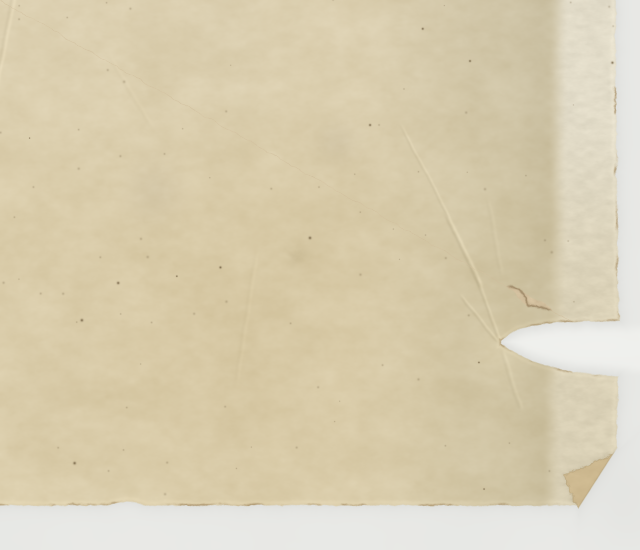
A Shadertoy shader for this texture:

```glsl
float hash(vec2 p) {
    vec3 q = fract(vec3(p.xyx) * 0.1031);
    q += dot(q, q.yzx + 33.33);
    return fract((q.x + q.y) * q.z);
}

float noise(vec2 p) {
    vec2 i = floor(p), f = fract(p);
    f = f * f * (3.0 - 2.0 * f);
    return mix(mix(hash(i), hash(i + vec2(1, 0)), f.x),
               mix(hash(i + vec2(0, 1)), hash(i + vec2(1, 1)), f.x), f.y);
}

// Fractal noise centred on zero
float fbm(vec2 p) {
    float sum = 0.0, amp = 0.5;
    for (int i = 0; i < 5; i++) {
        sum += amp * (noise(p) - 0.5);
        p = mat2(1.6, 1.2, -1.2, 1.6) * p + 17.3;
        amp *= 0.5;
    }
    return sum;
}

float bump(float x, float width) { return exp(-x * x / (width * width)); }

float spot(vec2 p, vec2 centre, float radius) { return bump(length(p - centre), radius); }

// Signed distance to a line, positive on the left of a to b
float side(vec2 p, vec2 a, vec2 b) {
    vec2 d = normalize(b - a), q = p - a;
    return d.x * q.y - d.y * q.x;
}

// Lit ridge with a shaded flank, fading at both ends
float crease(vec2 p, vec2 a, vec2 b, float width) {
    float along = dot(p - a, b - a) / dot(b - a, b - a);
    float s = side(p, a, b) + 0.004 * fbm(p * 30.0);
    float fade = smoothstep(-0.05, 0.15, along) * smoothstep(1.05, 0.9, along);
    return fade * (bump(s, width) - 0.8 * bump(s + 1.9 * width, width));
}

// Positive inside the tear that enters from the right
float tearDepth(vec2 p, float rough) {
    float t = p.x - 0.911, run = max(t, 0.0);
    float top = 0.381 + 0.035 * (1.0 - exp(-25.0 * run));
    float bottom = 0.375 - 0.066 * (1.0 - exp(-11.0 * run));
    return min(min(top - p.y, p.y - bottom) + rough, t);
}

float triangle(vec2 p, vec2 a, vec2 b, vec2 c, float rough) {
    return min(side(p, a, b), min(side(p, b, c), side(p, c, a)) + rough);
}

// Sparse dark flecks, one candidate per cell
float flecks(vec2 p, float cells, float chance) {
    vec2 id = floor(p * cells), f = fract(p * cells);
    vec2 centre = 0.2 + 0.6 * vec2(hash(id + 3.7), hash(id + 9.1));
    float radius = cells * mix(0.0012, 0.0026, hash(id + 5.3));
    return step(hash(id), chance) * spot(f, centre, radius);
}

vec3 sheetColour(vec2 p) {
    vec3 col = mix(vec3(0.855, 0.802, 0.668), vec3(0.812, 0.766, 0.638),
                   smoothstep(0.6, 0.97, p.x));
    col += vec3(0.005, 0.009, 0.02) * smoothstep(0.5, 1.0, p.y);
    col -= vec3(0.015, 0.02, 0.028) * spot(p, vec2(0.42, 0.38), 0.3);
    col -= 0.018 * bump(p.x - 0.985, 0.035);

    // Stains, mottling and paper grain
    col -= vec3(0.022, 0.021, 0.014) * (spot(p, vec2(0.28, 0.652), 0.05) + spot(p, vec2(0.614, 0.742), 0.035));
    col -= 0.03 * spot(p, vec2(0.538, 0.535), 0.022) * (0.6 + 2.0 * fbm(p * 60.0));
    col += vec3(0.045, 0.052, 0.068) * fbm(p * vec2(14.0, 18.0));
    col += vec3(0.028, 0.034, 0.045) * fbm(p * vec2(50.0, 75.0) + 8.0);
    col += 0.012 * fbm(p * vec2(18.0, 3.0) + 40.0);

    // Thin pale strip along the right side
    float start = 1.018 - 0.012 * smoothstep(0.4, 0.3, p.y);
    float strip = smoothstep(start - 0.022, start + 0.015, p.x + 0.008 * fbm(p * 25.0));
    vec3 pale = mix(vec3(0.855, 0.818, 0.715), vec3(0.885, 0.86, 0.785), smoothstep(0.4, 0.85, p.y));
    pale += 0.07 * fbm(p * vec2(55.0, 100.0));
    col = mix(col, pale, strip);

    // Folds running to the tear
    float folds = 0.8 * crease(p, vec2(0.73, 0.775), vec2(0.82, 0.603), 0.0022);
    folds += 1.4 * crease(p, vec2(0.812, 0.615), vec2(0.877, 0.48), 0.003);
    folds += crease(p, vec2(0.868, 0.497), vec2(0.912, 0.378), 0.0025);
    folds += crease(p, vec2(0.838, 0.465), vec2(0.908, 0.378), 0.0022);
    folds += 0.7 * crease(p, vec2(0.915, 0.365), vec2(0.95, 0.255), 0.003);
    folds += 0.4 * crease(p, vec2(0.89, 0.64), vec2(0.915, 0.5), 0.003);
    folds += 0.35 * crease(p, vec2(0.47, 0.545), vec2(0.432, 0.303), 0.003);
    folds += 0.9 * crease(p, vec2(0.032, 1.03), vec2(-0.005, 0.84), 0.003);
    folds += 0.3 * crease(p, vec2(0.2, 0.9), vec2(0.28, 0.77), 0.003);
    col += 0.035 * folds;
    col += 0.025 * spot(p, vec2(0.91, 0.365), 0.045);
    return mix(col, vec3(0.43, 0.36, 0.25), 0.75 * flecks(p, 11.0, 0.16) + 0.25 * flecks(p + 0.37, 26.0, 0.12));
}

// Lifted sliver of paper above the tear
vec3 addSliver(vec3 col, vec2 p, float px) {
    vec2 a = vec2(0.919, 0.48), b = vec2(1.004, 0.432);
    float u = clamp(dot(p - a, b - a) / dot(b - a, b - a), 0.0, 1.0);
    float v = side(p, a, b) - 0.003 * sin(u * 9.0) + 0.008 * fbm(p * 70.0);
    float reach = 0.0075 * sin(3.14159 * u);
    float inside = smoothstep(-px, px, reach - abs(v));
    col = mix(col, vec3(0.82, 0.745, 0.615) + 0.08 * fbm(p * 90.0), inside);
    float rim = bump(v + reach * mix(-0.8, 1.0, smoothstep(0.3, 0.6, u)), 0.002);
    return mix(col, vec3(0.55, 0.46, 0.33), 0.65 * rim * smoothstep(0.0, 0.0025, reach));
}

void mainImage(out vec4 fragColor, in vec2 fragCoord) {
    float px = 1.0 / iResolution.y;
    vec2 p = fragCoord * px;
    float rough = 0.008 * fbm(p * 45.0) + 0.004 * fbm(p * 160.0);

    // Sheet outline with ragged edges, tear and folded corner
    float right = 1.119 + 0.006 * bump(p.y - 0.42, 0.28) - p.x + rough;
    float bottom = p.y - 0.081 - 0.008 * bump(p.x - 0.23, 0.025) + 0.7 * rough;
    float tear = tearDepth(p, 0.6 * rough);
    vec2 foot = vec2(1.05, 0.073), tip = vec2(1.118, 0.179), inner = vec2(1.018, 0.139);
    float flap = triangle(p, foot, tip, inner, 2.0 * rough - 0.003);
    float sheet = min(min(right, bottom), min(-tear, side(p, foot, tip)));
    sheet = max(sheet, flap);

    // Backing board with a soft contact shadow
    vec3 board = vec3(0.91, 0.912, 0.9) + 0.012 * fbm(p * 6.0);
    board -= 0.035 * exp(min(sheet, 0.0) * 90.0);
    board -= 0.015 * spot(p, vec2(1.14, 0.1), 0.08);
    board += 0.03 * smoothstep(0.0, 0.025, tear);

    vec3 paper = addSliver(sheetColour(p), p, px);
    float rim = bump(sheet - 0.001, 0.0025) * smoothstep(-0.05, 0.25, fbm(p * 35.0));
    paper = mix(paper, vec3(0.62, 0.52, 0.36), 0.7 * rim);
    paper += 0.025 * bump(sheet - 0.005, 0.004);

    // Underside of the turned corner
    paper -= 0.05 * exp(min(flap, 0.0) * 180.0);
    vec3 underside = vec3(0.805, 0.725, 0.565) + 0.07 * fbm(p * vec2(35.0, 55.0));
    underside -= 0.07 * bump(flap, 0.002);
    paper = mix(paper, underside, smoothstep(-px, px, flap));

    fragColor = vec4(mix(board, paper, smoothstep(-px, px, sheet)), 1.0);
}
```
